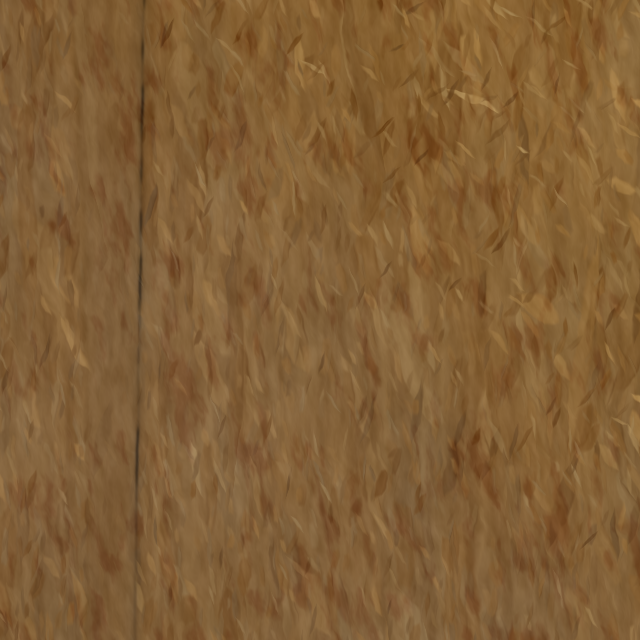
This texture is drawn by a three.js fragment shader. Its source:

```glsl
// Weathered strand board: soft brown wood flakes, mostly upright, pressed over each other.
// Layers of jittered, rotated flakes are painted from long to tiny over a streaky base,
// then a plain plank strip, a dark vertical seam and a broad colour drift are added.

varying vec2 vUv;

vec3 hash3(vec2 p) {
  vec3 q = fract(p.xyx * vec3(0.1031, 0.1030, 0.0973));
  q += dot(q, q.yxz + 33.33);
  return fract((q.xxy + q.yzz) * q.zyx);
}

float noise(vec2 p) {
  vec2 i = floor(p), f = fract(p);
  f = f * f * (3.0 - 2.0 * f);
  float low = mix(hash3(i).x, hash3(i + vec2(1.0, 0.0)).x, f.x);
  float high = mix(hash3(i + vec2(0.0, 1.0)).x, hash3(i + vec2(1.0, 1.0)).x, f.x);
  return mix(low, high, f.y);
}

float fbm(vec2 p) {
  float sum = 0.0, gain = 0.5;
  for (int i = 0; i < 4; i++) {
    sum += gain * noise(p);
    p = p * 2.03 + 17.1;
    gain *= 0.5;
  }
  return sum / 0.9375;
}

// Wood colour for a tone from -1 (dark) to 1 (pale) and a warmth from -1 to 1
vec3 wood(float tone, float warmth) {
  vec3 col = vec3(0.513, 0.380, 0.217) + tone * vec3(0.122, 0.125, 0.098);
  return col + warmth * vec3(0.016, -0.006, -0.026);
}

// How wild the flakes lie: calm at lower left, tangled at upper right
float tangle(vec2 p) {
  return smoothstep(0.75, 1.75, p.x + p.y);
}

// Paints one layer of tapered flakes, one candidate per grid cell
vec3 paintFlakes(vec3 col, vec2 p, vec2 cell, vec2 halfSize, float spread, float share, float seed) {
  vec2 home = floor(p / cell);
  for (int j = -1; j <= 1; j++) {
    for (int i = -1; i <= 1; i++) {
      vec2 id = home + vec2(float(i), float(j));
      vec3 place = hash3(id + seed);
      vec3 look = hash3(id + seed + 71.7);
      vec3 kind = hash3(id + seed + 139.3);
      vec2 centre = (id + place.xy) * cell;
      float wild = tangle(centre);
      float angle = 0.10 + (place.z + kind.z - 1.0) * spread * (0.75 + 1.2 * wild);
      vec2 d = p - centre;
      vec2 q = vec2(dot(d, vec2(cos(angle), sin(angle))), dot(d, vec2(-sin(angle), cos(angle))));
      vec2 size = halfSize * (0.5 + 0.5 * vec2(look.z, kind.y));

      // Slanted, ragged ends and a slight taper
      float along = q.y / size.y + (look.x - 0.5) * 1.4 * q.x / size.x;
      float width = size.x * (1.0 - 0.4 * along * along + 0.3 * (kind.z - 0.5) * along);
      float edge = max(abs(q.x) - width, (abs(along) - 1.0) * size.y * 0.5);
      float soft = 0.0018 + 0.05 * size.x;
      float mask = 1.0 - smoothstep(-soft, soft, edge);
      mask *= step(kind.x, share) * (0.4 + 0.5 * look.y);

      // Fibres along the flake and a shaded flank
      float fibre = noise(vec2(q.x * 190.0, q.y * 20.0) + 50.0 * place.xy) - 0.5;
      float tone = (look.x + place.z - 1.0) * (0.9 + 0.4 * wild) + 0.07 + 0.5 * fibre;
      float flank = smoothstep(0.35, 1.0, q.x / size.x) * kind.y;
      col = mix(col, wood(tone - 0.55 * flank, 2.0 * look.z - 1.0), mask);
    }
  }
  return col;
}

void main() {
  vec2 uv = vUv;
  vec2 bend = vec2(fbm(uv * vec2(22.0, 14.0)), fbm(uv * vec2(24.0, 16.0) + 40.0)) - 0.5;
  vec2 p = uv + 0.018 * bend;

  // Streaky base
  float streak = fbm(p * vec2(65.0, 7.0)) - 0.5;
  vec3 col = wood(0.9 * streak, 2.0 * fbm(p * vec2(9.0, 4.0) + 8.0) - 1.0);

  // Flakes, from long and broad to tiny splinters
  col = paintFlakes(col, p, vec2(0.13, 0.30), vec2(0.034, 0.14), 0.22, 0.75, 11.0);
  col = paintFlakes(col, p, vec2(0.07, 0.15), vec2(0.017, 0.065), 0.42, 0.75, 237.0);
  col = paintFlakes(col, p, vec2(0.036, 0.075), vec2(0.0095, 0.034), 0.50, 0.75, 419.0);
  col = paintFlakes(col, p, vec2(0.024, 0.052), vec2(0.006, 0.023), 0.55, 0.65, 541.0);
  col = paintFlakes(col, p, vec2(0.26, 0.36), vec2(0.015, 0.17), 0.32, 0.40, 653.0);
  col = paintFlakes(col, p, vec2(0.017, 0.036), vec2(0.0042, 0.016), 0.65, 0.55, 811.0);

  // Plain plank strip beside the seam
  float seamX = 0.211 + 0.014 * uv.y + 0.004 * bend.x;
  float plankLeft = seamX - 0.075 - 0.04 * uv.y * uv.y;
  float plank = smoothstep(plankLeft - 0.006, plankLeft + 0.006, p.x) * (1.0 - smoothstep(seamX - 0.004, seamX, p.x));
  float plankGrain = fbm(vec2(p.x * 90.0, p.y * 4.0) + 5.0) - 0.5;
  col = mix(col, wood(0.65 * plankGrain - 0.15, -0.1), 0.68 * plank);
  col -= 0.045 * exp(-pow((p.x - plankLeft) / 0.005, 2.0)) * noise(vec2(3.0, uv.y * 9.0));

  // Broken dark seam with a faint wide shadow
  float seamOff = uv.x - seamX;
  float gap = smoothstep(0.25, 0.75, noise(vec2(7.0, uv.y * 26.0)));
  col *= 1.0 - (0.10 + 0.34 * gap) * exp(-pow(seamOff / 0.0028, 2.0));
  col *= 1.0 - 0.09 * exp(-pow(seamOff / 0.012, 2.0));

  // Slanting fine fibres, thin reddish stains and broad drift from greyish to golden
  vec2 slant = vec2(p.x + 0.2 * p.y, p.y);
  col += 0.085 * (fbm(slant * vec2(95.0, 34.0)) - 0.5);
  float stain = smoothstep(0.55, 0.80, fbm(slant * vec2(48.0, 17.0) + 90.0));
  col -= stain * vec3(0.045, 0.07, 0.055);
  col += (tangle(uv) - 0.35) * vec3(0.030, 0.014, -0.026);
  col += 0.07 * (fbm(uv * 3.5 + 21.0) - 0.5);
  gl_FragColor = vec4(clamp(col, 0.0, 1.0), 1.0);
}
```
